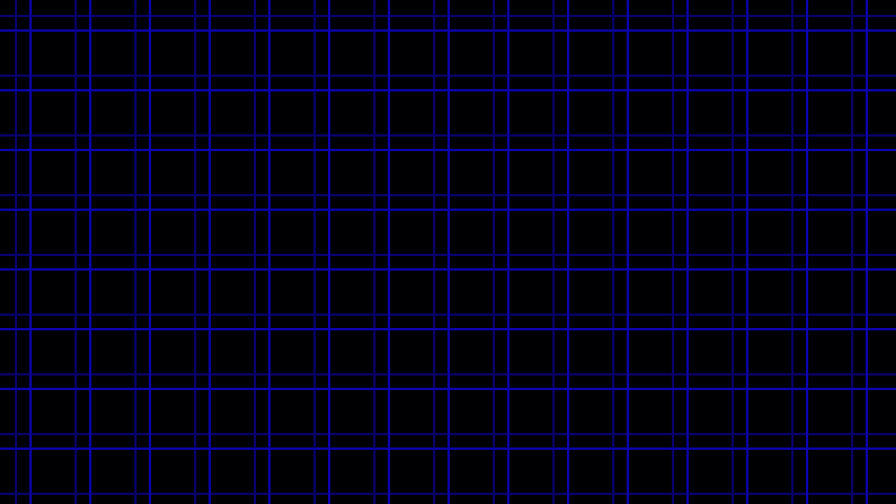
Give the GLSL for this pattern, as a Shadertoy shader.

```glsl
// A blue double-line grid on near-black, fifteen square cells across.
// Each cell repeats one bright and one dim line per axis, drawn as
// box-filtered bands measured from the upper left corner.

// Coverage of a line at a given place in the cell, for both axes at once.
vec2 lineCoverage(vec2 cell, float place, float pixel) {
    vec2 dist = abs(fract(cell - place + 0.5) - 0.5);
    return clamp((0.019 - dist) / pixel + 0.5, 0.0, 1.0);
}

void mainImage(out vec4 fragColor, in vec2 fragCoord) {
    // Square cells, counted rightward and downward
    vec2 fromTopLeft = vec2(fragCoord.x, iResolution.y - fragCoord.y);
    float pixel = 15.0 / iResolution.x;
    vec2 cell = fromTopLeft * pixel;

    vec2 dim = lineCoverage(cell, 0.267, pixel);
    vec2 bright = lineCoverage(cell, 0.511, pixel);

    // The stronger line wins where lines cross
    vec3 color = vec3(0.0, 0.0, 0.006);
    color = max(color, vec3(0.032, 0.002, 0.43) * max(dim.x, dim.y));
    color = max(color, vec3(0.046, 0.010, 0.71) * max(bright.x, bright.y));

    fragColor = vec4(color, 1.0);
}
```
